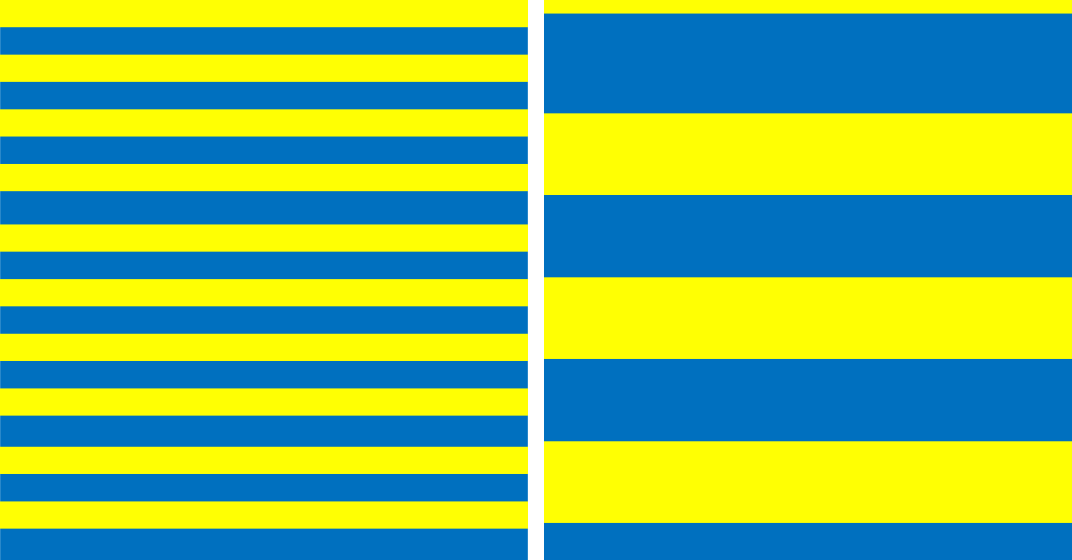
Left: the whole. Right: its middle third, enlarged.
Reproduce this pattern procedurally as a Shadertoy shader.

```glsl
const vec3 BLUE = vec3(0.0, 0.44, 0.75);
const vec3 YELLOW = vec3(1.0, 1.0, 0.01);

// Coverage of a band of the given half width, smoothed over one pixel
float band(float d, float halfWidth, float pixel) {
    return clamp((halfWidth - abs(d)) / pixel + 0.5, 0.0, 1.0);
}

void mainImage(out vec4 fragColor, in vec2 fragCoord) {
    float pixel = 1.0 / iResolution.y;
    vec2 p = fragCoord * pixel;
    float depth = 1.0 - p.y;

    // Ten yellow stripes, with a wider blue gap after every fourth
    float yellow = 0.0;
    for (int i = 0; i < 10; i++) {
        float n = float(i);
        float top = n * 0.0976 + 0.0104 * step(4.0, n) + 0.0066 * step(8.0, n);
        yellow = max(yellow, band(depth - top - 0.0243, 0.0243, pixel));
    }
    // The first stripe runs off the top edge
    yellow = max(yellow, step(depth, 0.02));

    // Faint pale hairline where the blue meets the side edges
    float side = min(p.x, iResolution.x * pixel - p.x);
    float hairline = band(side, 0.0012, pixel);
    vec3 blue = mix(BLUE, vec3(0.6, 0.78, 0.9), 0.4 * hairline);

    fragColor = vec4(mix(blue, YELLOW, yellow), 1.0);
}
```
